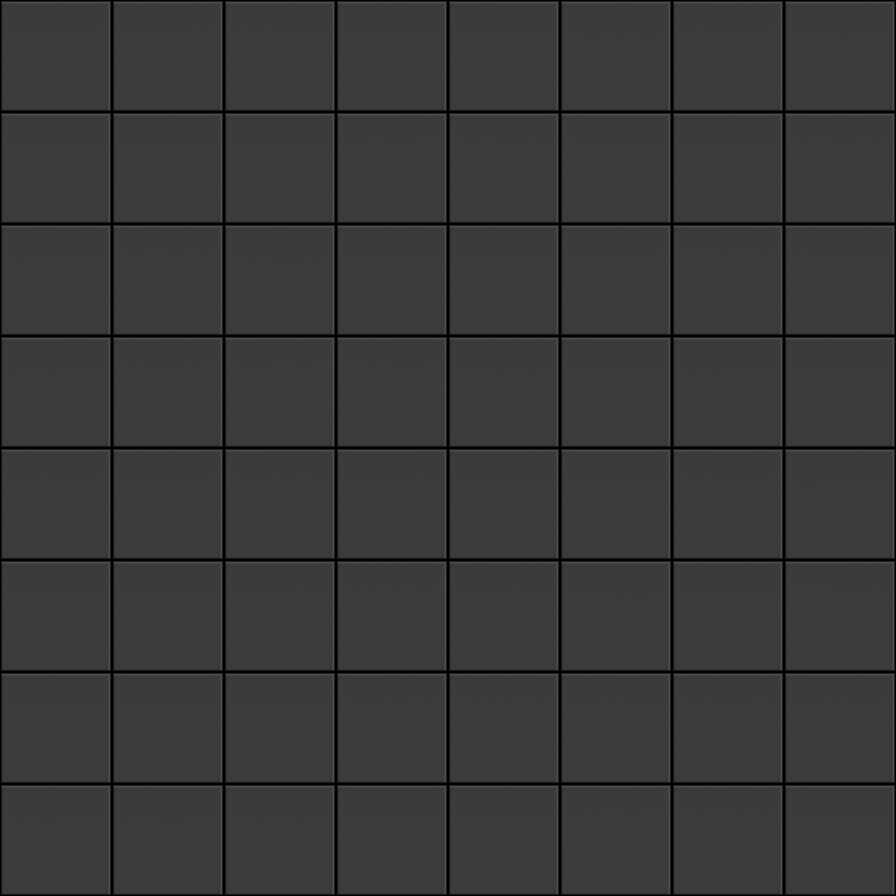
Reproduce this texture procedurally as a Shadertoy shader.

```glsl
// Dark grey square tiles in an 8 by 8 grid with black grout and lit top and right edges.

const float TILES = 8.0;
const float GROUT_HALF = 0.0145;   // half the grout width, in tiles
const float BEVEL = 0.0156;        // width of the lit edge, in tiles

const vec3 FACE = vec3(0.233);
const vec3 GROUT = vec3(0.008);
const vec3 LIT_EDGE = vec3(0.315);
const vec3 DIM_EDGE = vec3(0.205);

float hash(vec2 p) {
    p = fract(p * vec2(0.1031, 0.1130));
    p += dot(p, p.yx + 33.33);
    return fract((p.x + p.y) * p.x * 17.0);
}

float valueNoise(vec2 p) {
    vec2 cell = floor(p), f = fract(p);
    f = f * f * (3.0 - 2.0 * f);
    float low = mix(hash(cell), hash(cell + vec2(1, 0)), f.x);
    float high = mix(hash(cell + vec2(0, 1)), hash(cell + vec2(1, 1)), f.x);
    return mix(low, high, f.y);
}

// Antialiased coverage of everything nearer than the given width
float band(float dist, float width, float pixel) {
    return clamp(0.5 + (width - dist) / pixel, 0.0, 1.0);
}

// Flat face, faintly darker below its top edge, with slight mottling
vec3 tileFace(vec2 uv, vec2 id) {
    float inset = smoothstep(0.04, 0.12, min(uv.x, 1.0 - uv.x));
    float topShade = inset * smoothstep(0.65, 0.88, uv.y) * smoothstep(0.98, 0.9, uv.y);
    float mottling = valueNoise((uv + id) * 24.0) - 0.5;
    return FACE - 0.007 * topShade + 0.004 * mottling + 0.003 * (hash(id + 5.0) - 0.5);
}

void mainImage(out vec4 fragColor, in vec2 fragCoord) {
    vec2 grid = fragCoord / iResolution.xy * TILES;
    vec2 id = floor(grid), uv = fract(grid);
    float pixel = TILES / min(iResolution.x, iResolution.y);

    // Distances to the lower left and the upper right sides
    float dimDist = min(uv.x, uv.y);
    float litDist = min(1.0 - uv.x, 1.0 - uv.y);

    // Face, then bevels, then grout
    vec3 color = tileFace(uv, id);
    float edge = GROUT_HALF + BEVEL;
    color = mix(color, DIM_EDGE, band(dimDist, edge - 0.006, pixel));
    color = mix(color, LIT_EDGE, band(litDist, edge, pixel));
    color = mix(color, GROUT, band(min(dimDist, litDist), GROUT_HALF, pixel));

    fragColor = vec4(color, 1.0);
}
```
